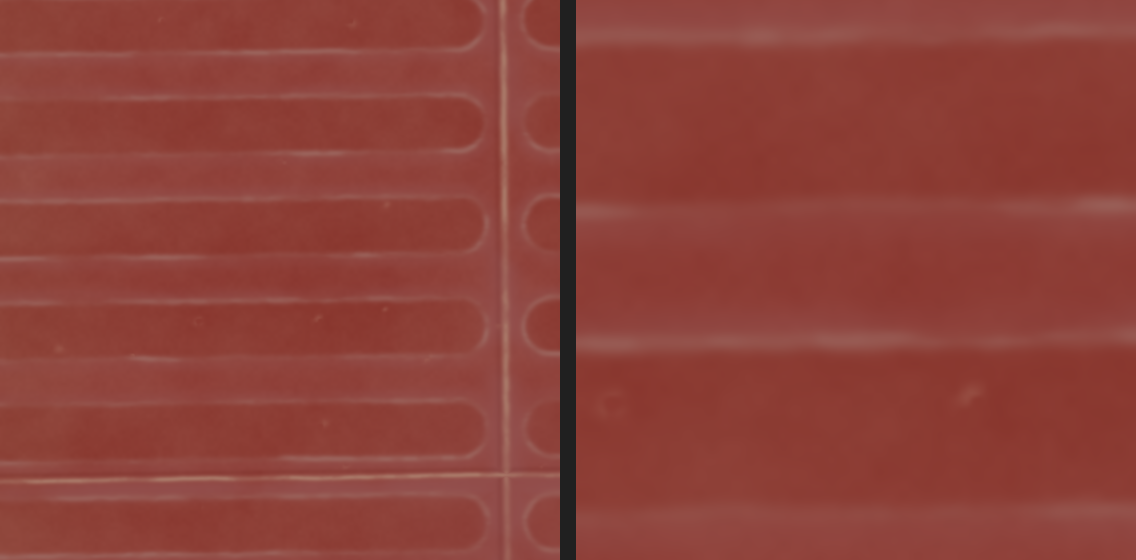
Left: the whole. Right: its middle third, enlarged.
Write a Shadertoy shader that draws this texture.

```glsl
const vec3 SLOT_RED = vec3(0.550, 0.236, 0.202);
const vec3 RIB_RED = vec3(0.562, 0.252, 0.222);
const vec3 EDGE_MAUVE = vec3(0.610, 0.400, 0.370);
const vec3 HAZE_MAUVE = vec3(0.575, 0.315, 0.310);
const vec3 JOINT_TAN = vec3(0.670, 0.490, 0.420);
const vec3 FLECK_PINK = vec3(0.650, 0.410, 0.350);

const float SLOT_PITCH = 0.182;
const float SLOT_RADIUS = 0.0515;
const float SLOT_MARGIN = 0.0325;

float hash(vec2 p) {
    vec3 q = fract(vec3(p.xyx) * 0.1031);
    q += dot(q, q.yzx + 33.33);
    return fract((q.x + q.y) * q.z);
}

float noise(vec2 p) {
    vec2 cell = floor(p);
    vec2 f = fract(p);
    f = f * f * (3.0 - 2.0 * f);
    float low = mix(hash(cell), hash(cell + vec2(1, 0)), f.x);
    float high = mix(hash(cell + vec2(0, 1)), hash(cell + vec2(1, 1)), f.x);
    return mix(low, high, f.y);
}

float fbm(vec2 p) {
    float sum = 0.0;
    float gain = 0.5;
    for (int i = 0; i < 4; i++) {
        sum += gain * noise(p);
        p = p * 2.03 + 17.7;
        gain *= 0.5;
    }
    return sum / 0.9375;
}

// Soft line around distance zero
float band(float d, float width) {
    return exp(-d * d / (width * width));
}

// Distance to the long rounded slots, and height above the slot axis
vec2 slotField(vec2 p, float radius, float margin, float pitch) {
    vec2 a = abs(p) - margin - radius;
    float y = a.y - max(round(a.y / pitch), 0.0) * pitch;
    return vec2(length(vec2(min(a.x, 0.0), y)) - radius, y * sign(p.y));
}

// Small slanted chips, at most one in each cell
float flecks(vec2 p, float cells, float density) {
    vec2 cell = floor(p * cells);
    vec2 centre = 0.3 + 0.4 * vec2(hash(cell + 3.1), hash(cell + 8.7));
    vec2 d = fract(p * cells) - centre;
    d = vec2(d.x - 0.6 * d.y, d.y + 0.3 * d.x);
    float size = mix(0.06, 0.16, hash(cell + 5.3));
    return step(hash(cell + 21.0), density) * exp(-dot(d, d) / (size * size));
}

void mainImage(out vec4 fragColor, in vec2 fragCoord) {
    vec2 uv = fragCoord / iResolution.xy;

    // Slightly skewed tile axes, centred on the joint crossing
    vec2 tile = vec2(uv.x + 0.0075 * uv.y - 0.906, uv.y - 0.0115 * uv.x - 0.141);
    vec2 wobble = vec2(noise(uv * 14.0), noise(uv * 14.0 + 40.0)) - 0.5;
    vec2 ripple = vec2(noise(uv * 55.0), noise(uv * 55.0 + 20.0)) - 0.5;
    vec2 warped = tile + 0.0025 * wobble + 0.002 * ripple;
    vec2 slot = slotField(warped, SLOT_RADIUS, SLOT_MARGIN, SLOT_PITCH);
    float d = slot.x;
    float upper = smoothstep(-0.02, 0.02, slot.y);

    // Glazed clay with cloudy variation and fine grain
    float cloud = fbm(uv * vec2(3.5, 6.0) + 2.0);
    float mottle = fbm(uv * 19.0 + 51.0);
    float grain = noise(uv * 140.0) + noise(uv * 70.0 + 9.0) - 1.0;
    vec3 color = mix(SLOT_RED, RIB_RED, smoothstep(-0.012, 0.012, d));
    color += (cloud - 0.5) * vec3(0.035, 0.065, 0.065);
    color += (mottle - 0.5) * vec3(0.020, 0.040, 0.036) + grain * 0.008;
    color += vec3(0.006, 0.026, 0.018) * (1.0 - smoothstep(0.0, 0.25, uv.x));

    // Dusty haze along the joints and toward the lower right
    float joints = max(band(tile.x, 0.035), 0.9 * band(tile.y + 0.018, 0.020));
    float corner = smoothstep(0.5, 1.0, uv.x) * (1.0 - smoothstep(0.0, 0.55, uv.y));
    float haze = joints * smoothstep(0.3, 0.7, fbm(uv * 6.0 + 31.0)) + 0.4 * corner;
    color = mix(color, HAZE_MAUVE, 0.75 * clamp(haze, 0.0, 1.0));

    // Patchy slot rims, fainter above, with a diffuse halo on the rib
    float longWear = smoothstep(0.3, 0.65, fbm(uv * vec2(7.0, 22.0) + 12.0));
    float shortWear = smoothstep(0.2, 0.75, noise(uv * vec2(45.0, 60.0) + 5.0));
    float wear = mix(0.28, 1.0, longWear) * mix(0.68, 1.0, shortWear);
    float rim = band(d, 0.0064) * mix(1.0, 0.8, upper) * wear;
    float halo = band(d - 0.010, 0.013) * mix(0.5, 1.0, longWear);
    color = mix(color, HAZE_MAUVE, 0.38 * halo);
    color = mix(color, EDGE_MAUVE, 0.85 * rim);

    // Sparse chips in the glaze
    float chips = flecks(uv + 0.010 * wobble, 15.0, 0.09);
    color = mix(color, FLECK_PINK, 0.4 * chips * smoothstep(0.2, 0.7, noise(uv * 110.0)));

    // Pale worn grout with a shadowed border
    float groutWear = mix(0.45, 1.0, smoothstep(0.3, 0.65, fbm(uv * 16.0 + 70.0)));
    float fade = mix(0.5, 1.0, smoothstep(-0.03, 0.02, tile.y));
    float vertical = band(tile.x + 0.002 * ripple.x, 0.0068) * fade;
    float horizontal = band(tile.y + 0.003 * wobble.y + 0.001 * ripple.y, 0.0050);
    color -= 0.025 * max(band(tile.x + 0.012, 0.006), band(tile.y - 0.010, 0.005));
    color = mix(color, JOINT_TAN, 0.88 * groutWear * max(vertical, horizontal));

    fragColor = vec4(clamp(color, 0.0, 1.0), 1.0);
}
```
